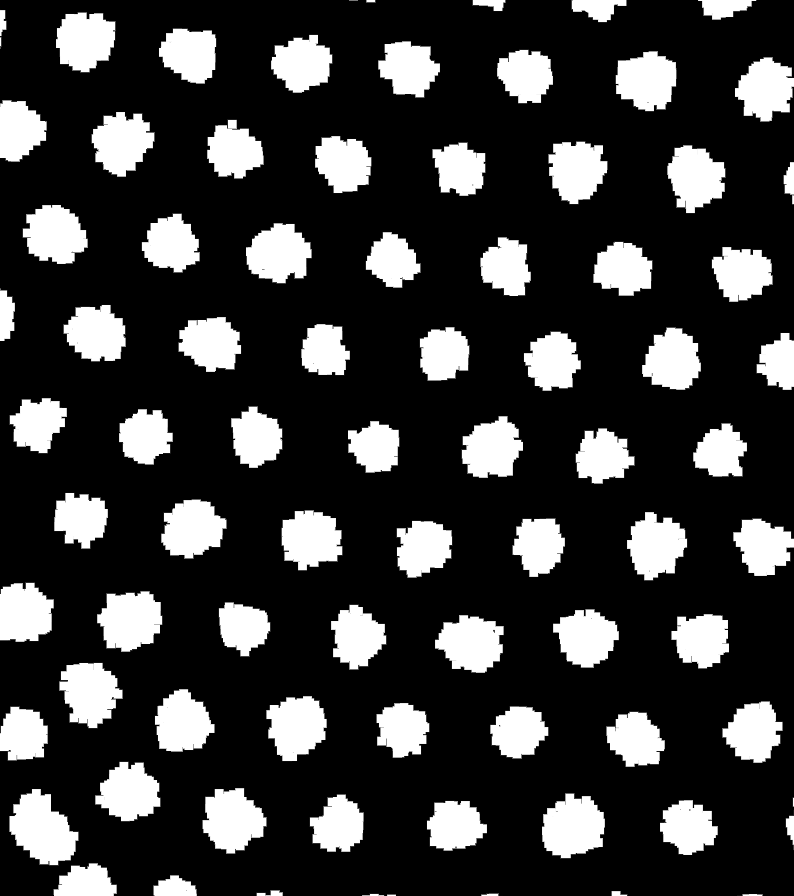
Write a Shadertoy shader that draws this pattern.

```glsl
float hash(vec2 p) {
    return fract(sin(dot(p, vec2(127.1, 311.7))) * 43758.5453);
}

vec2 hash2(vec2 p) {
    return vec2(hash(p), hash(p + 57.3));
}

// Centre of one dot in a sheared lattice with gently bowed rows
vec2 dotCenter(vec2 id) {
    float row = id.y;
    vec2 c = vec2(3.53 + 0.41 * row + 0.98 * id.x, 0.595 + 0.815 * row);
    float t = c.x / 3.4 - 1.0;
    float x = c.x;
    c.y += (0.215 - 0.015 * row) * t - (0.067 + 0.008 * row) * t * t;
    c.x += 0.02 + 0.009 * (row - 4.0) * (row - 4.0) * t * t;

    // Dislocation in the lower left corner
    float bump = (x - 0.75) / 0.45;
    vec2 slip = vec2(0.3 * exp(-x / 0.8),
                     0.32 * (1.0 - smoothstep(0.0, 0.4, x)) - 0.2 * exp(-bump * bump));
    c += slip * step(6.5, row);
    return c + (hash2(id) - 0.5) * 0.07;
}

// Rim radius with a few soft lobes
float rimRadius(vec2 offset, vec2 id) {
    float angle = atan(offset.y, offset.x);
    vec2 phase = 6.2832 * hash2(id + 9.1);
    return 0.243 + 0.05 * (hash(id + 4.7) - 0.5)
         + 0.012 * sin(2.0 * angle + phase.x) + 0.012 * sin(3.0 * angle + phase.y);
}

void mainImage(out vec4 fragColor, in vec2 fragCoord) {
    // Canvas is 6.82 units wide, measured down from the top
    float pixel = 6.82 / iResolution.x;
    vec2 p = vec2(fragCoord.x, iResolution.y - fragCoord.y) * pixel;

    // Nearest dot
    float nearest = 1e3;
    vec2 center = vec2(0.0), dotId = vec2(0.0);
    float baseRow = round((p.y - 0.595) / 0.815);
    for (int j = -1; j <= 1; j++) {
        float row = baseRow + float(j);
        float baseColumn = round((p.x - 3.53 - 0.41 * row) / 0.98);
        for (int i = -1; i <= 1; i++) {
            vec2 id = vec2(baseColumn + float(i), row);
            vec2 c = dotCenter(id);
            float d = distance(p, c);
            if (d < nearest) {
                nearest = d;
                center = c;
                dotId = id;
            }
        }
    }

    // Solid core
    float core = rimRadius(p - center, dotId) - 0.055;
    float ink = clamp(0.5 + (core - nearest) / pixel, 0.0, 1.0);

    // Square speckles build the stepped, notched rim
    float cellSize = 0.045;
    vec2 baseCell = floor(p / cellSize);
    for (int j = -1; j <= 1; j++) {
        for (int i = -1; i <= 1; i++) {
            vec2 cell = baseCell + vec2(i, j);
            vec2 speckle = (cell + hash2(cell)) * cellSize;
            vec2 offset = speckle - center;
            float ragged = length(offset) + 0.05 * hash(cell + 23.9);
            if (ragged < rimRadius(offset, dotId)) {
                vec2 q = abs(p - speckle);
                float box = 0.038 - max(q.x, q.y);
                ink = max(ink, clamp(0.5 + box / pixel, 0.0, 1.0));
            }
        }
    }

    fragColor = vec4(vec3(ink), 1.0);
}
```
